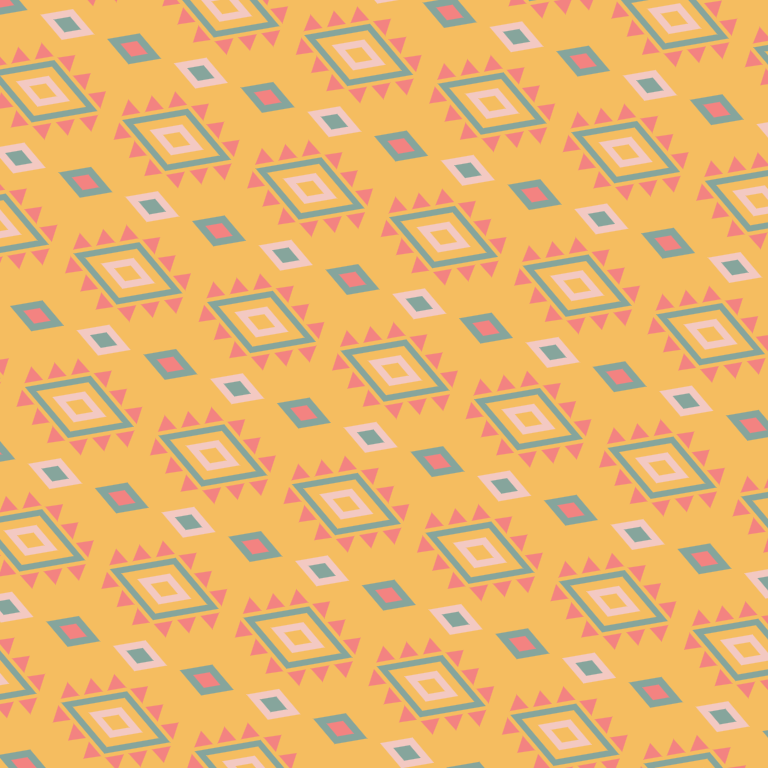
Reproduce this pattern procedurally as a WebGL 1 fragment shader.

```glsl
precision highp float;
// Tilted lattice of toothed diamond medallions with rows of small two-tone diamonds between them.

uniform vec2 u_resolution;

#define CELL 0.185                   // lattice step, in canvas units
#define TILT 0.3491                  // clockwise lattice rotation, radians
#define ANCHOR vec2(0.5143, 0.5175)  // centre of one medallion
#define RADII vec2(0.4075, 0.2335)   // medallion half diagonals, in cells
#define TOOTH vec2(0.0665, 0.107)    // tooth half base and height
#define TOOTH_STEP 0.167             // spacing of teeth along an edge
#define TOOTH_GAP 0.028              // space between edge and teeth
#define GOLD vec3(0.961, 0.741, 0.376)
#define TEAL vec3(0.525, 0.647, 0.612)
#define CORAL vec3(0.953, 0.514, 0.506)
#define BLUSH vec3(0.953, 0.788, 0.761)

// Distance to a diamond scaled relative to the medallion outline
float diamond(vec2 p, float scale) {
  vec2 normal = normalize(RADII.yx);
  return dot(abs(p), normal) - scale * RADII.x * normal.x;
}

// Three outward teeth along each edge of the medallion
float teeth(vec2 p) {
  vec2 tangent = normalize(vec2(RADII.x, -RADII.y));
  float along = dot(abs(p) - 0.5 * RADII, tangent);
  float outward = diamond(p, 1.0) - TOOTH_GAP;
  along -= TOOTH_STEP * clamp(floor(along / TOOTH_STEP + 0.5), -1.0, 1.0);
  float side = dot(vec2(abs(along), outward - TOOTH.y), normalize(TOOTH.yx));
  return max(-outward, side);
}

void paint(inout vec3 color, vec3 ink, float dist, float pixel) {
  color = mix(color, ink, clamp(0.5 - dist / pixel, 0.0, 1.0));
}

// Diamond frame with a coloured centre
void framed(inout vec3 color, vec2 p, float outer, float inner,
            vec3 frame, vec3 center, float pixel) {
  paint(color, frame, diamond(p, outer), pixel);
  paint(color, center, diamond(p, inner), pixel);
}

void main() {
  float extent = min(u_resolution.x, u_resolution.y);
  float pixel = 1.2 / (extent * CELL);

  // Rotate into the square lattice and fold each cell by symmetry
  vec2 p = (gl_FragCoord.xy / extent - ANCHOR) / CELL;
  float c = cos(TILT);
  float s = sin(TILT);
  p = vec2(c * p.x - s * p.y, s * p.x + c * p.y);
  vec2 q = abs(fract(p + 0.5) - 0.5);

  vec3 color = GOLD;

  // Medallion
  paint(color, CORAL, teeth(q), pixel);
  framed(color, q, 1.0, 0.79, TEAL, GOLD, pixel);
  framed(color, q, 0.495, 0.25, BLUSH, GOLD, pixel);

  // Small diamonds alternating between the medallion rows
  framed(color, q - vec2(0.0, 0.5), 0.495, 0.25, BLUSH, TEAL, pixel);
  framed(color, q - vec2(0.5, 0.5), 0.495, 0.25, TEAL, CORAL, pixel);

  gl_FragColor = vec4(color, 1.0);
}
```
